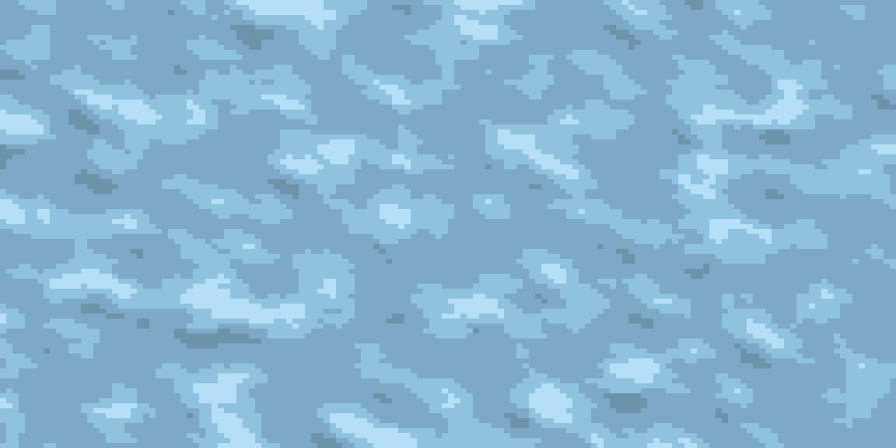
This texture is drawn by a Shadertoy shader. Its source:

```glsl
const vec3 WATER  = vec3(0.49, 0.66, 0.78);
const vec3 CREST  = vec3(0.56, 0.76, 0.87);
const vec3 GLINT  = vec3(0.71, 0.87, 0.97);
const vec3 SHADOW = vec3(0.42, 0.58, 0.67);

const vec2 BLOCKS = vec2(72.0, 90.0);      // blocks per canvas height
const vec2 WAVE_SCALE = vec2(5.5, 10.0);   // flat, wide ripples
const float WAVE_TILT = 0.22;              // ripples sink to the right

// Unit gradient from an integer hash of the lattice point
vec2 latticeGradient(vec2 cell) {
    uvec2 q = uvec2(ivec2(cell) + 4096);
    uint h = q.x * 1597334677u ^ q.y * 3812015801u;
    h = (h ^ (h >> 15)) * 2246822519u;
    h ^= h >> 13;
    float angle = 6.28318 * float(h & 65535u) / 65536.0;
    return vec2(cos(angle), sin(angle));
}

float cornerValue(vec2 cell, vec2 offset, vec2 corner) {
    return dot(latticeGradient(cell + corner), offset - corner);
}

float gradientNoise(vec2 p) {
    vec2 cell = floor(p);
    vec2 f = p - cell;
    vec2 w = f * f * f * (f * (f * 6.0 - 15.0) + 10.0);
    float low  = mix(cornerValue(cell, f, vec2(0, 0)), cornerValue(cell, f, vec2(1, 0)), w.x);
    float high = mix(cornerValue(cell, f, vec2(0, 1)), cornerValue(cell, f, vec2(1, 1)), w.x);
    return mix(low, high, w.y);
}

// Three octaves, each turned against the last
float waveHeight(vec2 p) {
    const mat2 turn = mat2(1.76, 1.14, -1.14, 1.76);
    float height = 0.0;
    float amplitude = 1.0;
    for (int i = 0; i < 3; i++) {
        height += amplitude * gradientNoise(p);
        p = turn * p + vec2(17.3, 9.1);
        amplitude *= 0.42;
    }
    return height;
}

// One flat tone per block; shadows lie under steep crests
vec3 blockColor(vec2 block) {
    vec2 p = (block + 0.5) / BLOCKS;
    p.y += WAVE_TILT * p.x;
    p = p * WAVE_SCALE + vec2(3.7, 8.2);

    float height = waveHeight(p);
    float rise = waveHeight(p + vec2(0.15, 0.6)) - height;

    vec3 color = WATER;
    if (rise > 0.66) color = SHADOW;
    if (height > 0.07) color = CREST;
    if (height > 0.37) color = GLINT;
    return color;
}

void mainImage(out vec4 fragColor, in vec2 fragCoord) {
    vec2 grid = fragCoord / iResolution.y * BLOCKS;
    vec2 pixel = BLOCKS / iResolution.y;

    // Blend the four blocks around the nearest corner over one pixel
    vec2 corner = floor(grid + 0.5);
    vec2 cover = clamp((grid - corner) / pixel + 0.5, 0.0, 1.0);
    vec3 below = mix(blockColor(corner - 1.0), blockColor(corner - vec2(0, 1)), cover.x);
    vec3 above = mix(blockColor(corner - vec2(1, 0)), blockColor(corner), cover.x);

    fragColor = vec4(mix(below, above, cover.y), 1.0);
}
```
